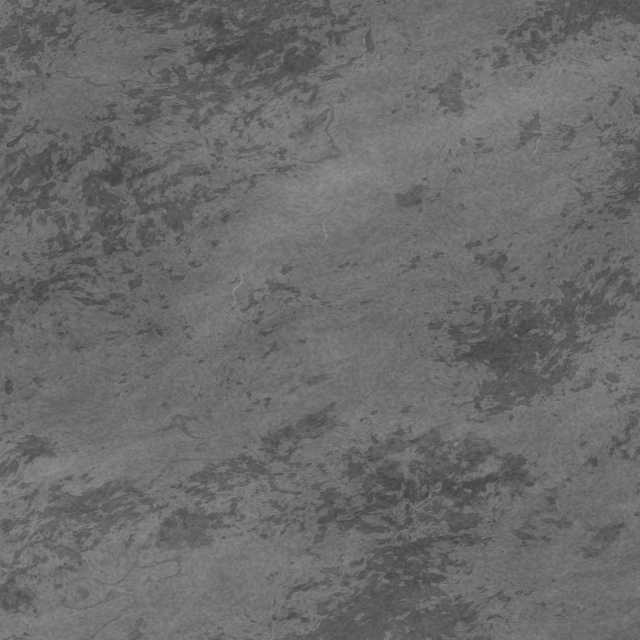
Give the GLSL for this texture, as a Shadertoy shader.

```glsl
// Dark grey slate: slanted mottling, crumbly dark flecks, a pale curved band and fine cracks.

const float BASE_TONE = 0.442;
const float FLECK_DEPTH = 0.088;
const float BLOTCH_DEPTH = 0.07;
const float BAND_LIFT = 0.035;
const float RELIEF_LIFT = 0.16;
const float GRAIN_AMOUNT = 0.13;
const float CRACK_DEPTH = 0.06;
const float VEIN_LIFT = 0.09;
const float BEDDING_ANGLE = 0.24;
const float BAND_WIDTH = 0.042;
const vec2 FLECK_SCALE = vec2(75.0, 115.0);
const vec2 GRAIN_SCALE = vec2(230.0, 300.0);
const int VEIN_COUNT = 5;

float hash(vec2 p) {
    vec3 q = fract(p.xyx * 0.1031);
    q += dot(q, q.yzx + 33.33);
    return fract((q.x + q.y) * q.z);
}

vec2 hash2(vec2 p) {
    return vec2(hash(p), hash(p + 71.7));
}

float noise(vec2 p) {
    vec2 i = floor(p), f = fract(p);
    f = f * f * (3.0 - 2.0 * f);
    return mix(mix(hash(i), hash(i + vec2(1, 0)), f.x),
               mix(hash(i + vec2(0, 1)), hash(i + vec2(1, 1)), f.x), f.y);
}

// Layered noise centred on zero
float fbm(vec2 p, int octaves) {
    float sum = 0.0, weight = 0.5;
    for (int i = 0; i < octaves; i++) {
        sum += weight * (noise(p) - 0.5);
        p = mat2(1.6, 1.2, -1.2, 1.6) * p + 17.3;
        weight *= 0.55;
    }
    return sum;
}

// Distance to the nearest scattered point
float cellular(vec2 p) {
    vec2 cell = floor(p);
    float nearest = 2.0;
    for (int y = -1; y <= 1; y++)
        for (int x = -1; x <= 1; x++) {
            vec2 c = cell + vec2(x, y);
            nearest = min(nearest, length(c + hash2(c) - p));
        }
    return nearest;
}

mat2 rotation(float a) {
    return mat2(cos(a), -sin(a), sin(a), cos(a));
}

// Pale band that climbs steeply, then flattens to the right
float paleBand(vec2 uv) {
    float rise = exp(-3.6 * (uv.x - 0.36));
    float slope = 1.3 * rise;
    float d = (uv.y - 0.92 + 0.36 * rise) / sqrt(1.0 + slope * slope);
    return exp(-d * d / (BAND_WIDTH * BAND_WIDTH)) * smoothstep(0.22, 0.42, uv.x);
}

// Short, thin mineral veins
float paleVeins(vec2 uv) {
    float veins = 0.0;
    for (int i = 0; i < VEIN_COUNT; i++) {
        vec2 seed = vec2(float(i) * 3.7, 9.1);
        vec2 p = rotation(0.5 + 1.2 * hash(seed + 5.0)) * (uv - hash2(seed));
        p.y += 0.012 * (noise(p.xx * 50.0 + seed) - 0.5);
        float reach = 0.02 + 0.025 * hash(seed + 8.0);
        veins += smoothstep(0.0025, 0.0, abs(p.y)) * smoothstep(reach, 0.4 * reach, abs(p.x));
    }
    return veins;
}

void mainImage(out vec4 fragColor, in vec2 fragCoord) {
    vec2 uv = fragCoord / iResolution.y;
    vec2 warp = vec2(fbm(uv * 5.0 + 3.0, 4), fbm(uv * 5.0 + 40.0, 4));
    vec2 bed = rotation(BEDDING_ANGLE) * uv + 0.07 * warp;
    float lower = smoothstep(0.65, 0.25, uv.y);
    float band = paleBand(uv + 0.06 * warp);

    // Broad clouds and bedding streaks
    float tone = BASE_TONE + 0.13 * fbm(bed * vec2(3.0, 6.0) + 11.0, 5);
    tone += 0.07 * fbm(bed * vec2(18.0, 60.0), 4) + BAND_LIFT * band;

    // Shallow scarps lit from the upper left
    vec2 scarp = bed * vec2(7.0, 11.0) + 60.0;
    float relief = fbm(scarp, 5) - fbm(scarp + vec2(-0.06, 0.1), 5);
    tone += RELIEF_LIFT * relief * mix(0.3, 1.0, lower);

    // Dense crumbs gathered into slanted drifts
    float cover = fbm(bed * vec2(3.2, 7.5) + 25.0, 5);
    cover += 0.1 * smoothstep(0.82, 1.05, uv.y + 0.15 * (uv.x - 0.5)) - 0.2 * band;
    float crumbs = fbm(bed * FLECK_SCALE, 4);
    float flecks = smoothstep(-0.04, 0.1, crumbs + 1.3 * cover - 0.07);
    float pitSize = 0.2 + 0.7 * cover;
    float pits = smoothstep(pitSize, pitSize - 0.15, cellular(bed * vec2(70.0, 95.0) + 4.0 * warp));
    tone -= FLECK_DEPTH * max(flecks, 0.7 * pits);

    // Solid ragged blotches, mostly in the lower half
    float blotch = fbm(bed * vec2(9.0, 15.0) + 83.0, 5) + 0.22 * crumbs + 0.4 * cover;
    tone -= BLOTCH_DEPTH * smoothstep(0.17, 0.24, blotch + 0.05 * lower) * (1.0 - 0.6 * flecks);

    // Broken cracks and veins
    float crack = smoothstep(0.008, 0.0, abs(fbm(bed * vec2(2.2, 4.0) + 52.0, 5)));
    crack *= smoothstep(0.52, 0.72, noise(uv * 7.0 + 31.0));
    tone += VEIN_LIFT * paleVeins(uv) - CRACK_DEPTH * crack * (1.0 - 0.7 * flecks);

    // Fine mineral grain
    tone += GRAIN_AMOUNT * fbm(bed * GRAIN_SCALE, 2);
    fragColor = vec4(vec3(clamp(tone, 0.27, 0.62)), 1.0);
}
```
